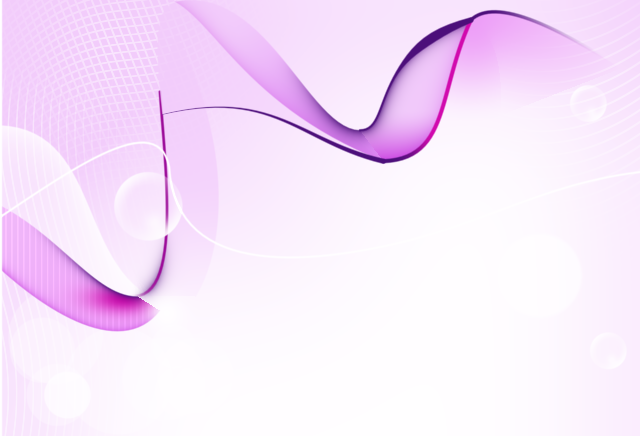
This background is drawn by a Shadertoy shader. Its source:

```glsl
// Flowing magenta ribbon with white line meshes and bubbles on a pale pink ground.
const vec3 WHITE = vec3(1, .995, 1), BLUSH = vec3(.95, .8, .985);
const vec3 PINK = vec3(.93, .62, .97), ORCHID = vec3(.82, .36, .9);
const vec3 MAGENTA = vec3(.82, .04, .68), PURPLE = vec3(.3, .06, .48);
const vec2 SIZE = vec2(7.68, 5.22);

// Nearest distance, parameter, crossing parity and end points
struct Curve { float d, t, side; vec2 a, b; };

float gauss(float x) { return exp(-x * x); }
float hash(float n) { return fract(sin(n * 91.7) * 437.58); }

// -1 when a ray from p to the right crosses ab
float crossing(vec2 p, vec2 a, vec2 b) {
  if ((a.y > p.y) == (b.y > p.y)) return 1.;
  return p.x < a.x + (b.x - a.x) * (p.y - a.y) / (b.y - a.y) ? -1. : 1.;
}

// Cubic Bezier curve with control points in the columns of m
Curve trace(vec2 p, mat4x2 m) {
  Curve c = Curve(1e3, 0., 1., m[0], m[3]);
  vec2 a = m[0];
  for (float i = 0.; i < 28.; i++) {
    float t = (i + 1.) / 28., u = 1. - t;
    vec2 b = m * vec4(u * u * u, 3. * u * u * t, 3. * u * t * t, t * t * t), ab = b - a;
    float h = clamp(dot(p - a, ab) / dot(ab, ab), 0., 1.);
    float d = length(p - a - ab * h);
    if (d < c.d) { c.d = d; c.t = (i + h) / 28.; }
    c.side *= crossing(p, a, b);
    a = b;
  }
  return c;
}

// Smooth coverage of the area between two curves
float between(vec2 p, Curve e, Curve f, float px) {
  float side = e.side * f.side * crossing(p, e.a, f.a) * crossing(p, e.b, f.b);
  return smoothstep(-px, px, -side * min(e.d, f.d));
}

float disc(float d, float r, float px) { return 1. - smoothstep(r - px, r + px, d); }

// Thin lines at whole values of v
float lines(float v) {
  return 1. - smoothstep(.3, 1.2, (.5 - abs(fract(v) - .5)) / fwidth(v));
}

// Bright rim and highlight
float bubble(vec2 p, vec2 center, float r, float px) {
  vec2 q = (p - center) / r;
  float rim = smoothstep(.55, 1., length(q)) * (.5 + .3 * sin(atan(q.y, q.x) * 2.));
  return disc(length(q), 1., px / r) * (.1 + rim + .6 * gauss(length(q - vec2(.2, .5)) * 3.5));
}

vec3 backdrop(vec2 p) {
  float tint = .85 * gauss(length(p - .7) / 2.1) + .5 * gauss(p.y / 1.35) + .5 * gauss(p.x / 1.3)
    + .35 * gauss((p.x - 7.9) / 1.2) + .25 * gauss(length(p - vec2(3, 2.2)) / 1.5);
  return mix(WHITE, BLUSH, min(tint, 1.));
}

float meshes(vec2 p) {
  float left = lines(p.x * 10. + 3. * sin(p.y)) * gauss(p.x / 1.1) * smoothstep(.6, 1.6, p.y);
  float weave = max(lines(p.y * 10. + p.x * 5. + 2. * sin(p.x * 2.)), lines(p.x * 10. - p.y * 4.));
  float fan = lines(p.y * 7. + 2. * pow(p.x - 6.5, 2.)) * gauss(length(p - vec2(7.4, 1.2)));
  return .45 * (left + fan) + .5 * weave * gauss(length(p - vec2(1.4, .6)));
}

void mainImage(out vec4 fragColor, in vec2 fragCoord) {
  vec2 uv = fragCoord / iResolution.xy, p = vec2(uv.x, 1. - uv.y) * SIZE;
  float px = SIZE.y / iResolution.y;
  vec3 col = mix(backdrop(p), WHITE, meshes(p));

  // Soft light discs
  for (float i = 1.; i < 9.; i++) {
    vec2 c = vec2(.3 + 2.3 * hash(i), 3.9 + hash(i + 20.));
    col = mix(col, WHITE, .3 * disc(length(p - c), .25 + .4 * hash(i + 40.), px));
  }
  col = mix(col, WHITE, .7 * disc(length(p - vec2(6.48, 3.3)), .5, .03));
  col = mix(col, WHITE, .7 * disc(length(p - vec2(.81, 4.73)), .28, px));

  // Hanging veil
  Curve rise = trace(p, mat4x2(1.55, 3.54, 2.2, 3.65, 1.98, 2, 1.92, 1.1));
  Curve a = trace(p, mat4x2(2.35, 3.55, 2.75, 2.9, 2.75, 1.6, 2.1, .4));
  col = mix(col, BLUSH, between(p, rise, a, px) * (.7 - .55 * smoothstep(2., 3.6, p.y)));

  // White veil and lower left band
  Curve c = trace(p, mat4x2(0, 1.5, 1.15, 1.55, .95, 3, 1.75, 3.52));
  a = trace(p, mat4x2(0, 2.46, .75, 2.85, 1.15, 3.55, 1.65, 3.55));
  Curve b = trace(p, mat4x2(0, 3.22, .7, 3.85, 1.5, 4.25, 1.92, 3.72));
  col = mix(col, WHITE, between(p, c, a, px) * (.4 + .45 * exp(-c.d * 4.)));
  vec3 band = mix(BLUSH, PINK, .4 + .6 * a.t) + .05 * lines(p.x * 14.);
  band = mix(band, MAGENTA, gauss(length((p - vec2(1.5, 3.57)) / vec2(.42, .17))));
  band = mix(band, ORCHID, .8 * exp(-b.d * 22.));
  band = mix(band, PURPLE, exp(-a.d * 22.) * smoothstep(.1, .8, a.t));
  col = mix(col, band, between(p, a, b, px));
  float foot = smoothstep(0., .2, rise.t);
  col = mix(col, PURPLE, exp(-rise.d * 18.) * foot * (.75 - .75 * smoothstep(.15, .55, rise.t)));
  col = mix(col, mix(MAGENTA, PURPLE, .4), disc(rise.d, .016, px) * foot);

  // Upper left fold
  a = trace(p, mat4x2(1.95, 1.37, 1.85, .5, 1.85, .05, 2.15, .02));
  Curve hem = trace(p, mat4x2(1.95, 1.37, 3.3, 1.05, 3.6, 1.7, 4.6, 1.93));
  col = mix(col, BLUSH, between(p, a, hem, px) * (.5 + .4 * exp(-a.d * 5.)));
  a = trace(p, mat4x2(2.1, .02, 3.2, -.2, 3.7, 1.55, 4.32, 1.56));
  b = trace(p, mat4x2(2.1, .02, 2.6, .3, 3, 1.3, 4.6, 1.93));
  band = mix(BLUSH, vec3(.87, .52, .96), smoothstep(.2, .95, a.t));
  band = mix(band, ORCHID, .35 * exp(-b.d * 12.));
  band = mix(band, PURPLE, exp(-a.d * 11.) * smoothstep(.45, .9, a.t));
  col = mix(col, band, .92 * between(p, a, b, px));

  // Right veil and valley
  a = trace(p, mat4x2(5.65, .24, 5.9, 0, 6.5, .2, 7.45, .82));
  b = trace(p, mat4x2(5.65, .24, 5.25, 1.1, 5.4, 1.9, 4.6, 1.93));
  c = trace(p, mat4x2(5.65, .24, 4.4, .65, 4.72, 1.56, 4.32, 1.56));
  col = mix(col, PINK, between(p, a, b, px) * (1. - smoothstep(0., 1.25, a.d)) * (1. - a.t * a.t));
  col = mix(col, PURPLE, disc(a.d, .02, px) * (1. - smoothstep(.2, .95, a.t)));
  band = mix(BLUSH, ORCHID, .8 * smoothstep(1.3, 1.95, p.y) + .4 * exp(-b.d * 9.));
  band = mix(band, PURPLE, .9 * exp(-c.d * 16.));
  col = mix(col, band, between(p, b, c, px));
  col = mix(col, mix(MAGENTA, PURPLE, smoothstep(.6, .95, b.t)), disc(b.d, .024, px));
  float edge = disc(c.d, .012 + .045 * gauss(c.t * 6. - .9), px);
  col = mix(col, PURPLE, max(edge, disc(hem.d, .03 * hem.t, px)));

  // White thread, bubbles and sparkle
  a = trace(p, mat4x2(0, 2.6, .9, 2, 1.9, 1.3, 2.03, 2));
  b = trace(p, mat4x2(2.03, 2, 2.1, 3.2, 3.4, 3.2, 4.6, 2.95));
  c = trace(p, mat4x2(4.6, 2.95, 5.8, 2.7, 6.5, 2.2, 7.68, 2.06));
  float shine = disc(min(a.d, min(b.d, c.d)), .012, px) + bubble(p, vec2(1.78, 2.47), .41, px)
    + bubble(p, vec2(7.06, 1.24), .22, px) + bubble(p, vec2(7.3, 4.2), .22, px)
    + gauss(length(p - vec2(2, 3.75)) / .22) + disc(p.x, .025, px);
  fragColor = vec4(mix(col, WHITE, min(shine, 1.)), 1);
}
```
